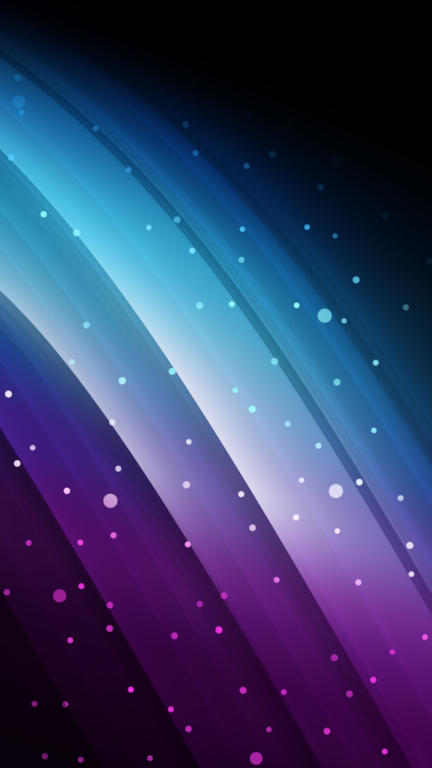
Reproduce this background procedurally as a WebGL 1 fragment shader.

```glsl
precision highp float;
// Curved pleats of light running from night blue through white to magenta, with scattered bokeh dots.
uniform vec2 u_resolution;

float hash(vec2 p) {
  return fract(sin(dot(p, vec2(127.1, 311.7))) * 43758.5453);
}

float edge(float s, float at) {
  float soft = 1.1 / u_resolution.y;
  return smoothstep(at - soft, at + soft, s);
}

// Light that starts sharply at an edge and fades to its right
float sheen(float s, float at, float reach) {
  return edge(s, at) * exp(-max(s - at, 0.0) / reach);
}

// Thin stacked layers that end at an edge, denser towards it
float layers(float s, float at) {
  float sum = 0.0;
  for (int i = 1; i <= 3; i++) {
    sum += edge(s, at - 0.012 * float(i)) / 3.0;
  }
  return sum * (1.0 - edge(s, at));
}

// Base colour from the top (0) to the bottom (1)
vec3 ramp(float v) {
  vec3 c = mix(vec3(0.0, 0.01, 0.04), vec3(0.03, 0.34, 0.66), smoothstep(-0.01, 0.15, v));
  c = mix(c, vec3(0.14, 0.67, 0.89), smoothstep(0.11, 0.28, v));
  c = mix(c, vec3(0.20, 0.52, 0.88), smoothstep(0.34, 0.47, v));
  c = mix(c, vec3(0.36, 0.25, 0.78), smoothstep(0.43, 0.55, v));
  c = mix(c, vec3(0.48, 0.12, 0.62), smoothstep(0.54, 0.67, v));
  c = mix(c, vec3(0.31, 0.02, 0.37), smoothstep(0.66, 0.81, v));
  return mix(c, vec3(0.15, 0.0, 0.18), smoothstep(0.79, 0.98, v));
}

// One random disc per cell: x is the fill, y the opacity
vec2 bokeh(vec2 p, float cell, float radius, float chance, float seed) {
  vec2 id = floor(p / cell);
  float margin = radius * 1.4 / cell;
  vec2 jitter = vec2(hash(id + seed), hash(id + seed + 17.3));
  vec2 center = (id + mix(vec2(margin), vec2(1.0 - margin), jitter)) * cell;
  float r = radius * mix(0.8, 1.1, hash(id + seed + 5.7));
  float soft = 1.0 / u_resolution.y;
  float disc = 1.0 - smoothstep(r - soft, r + soft, length(p - center));
  float present = step(hash(id + seed + 31.9), chance);
  return vec2(disc * present, mix(0.6, 1.0, hash(id + seed + 43.1)));
}

void main() {
  vec2 p = gl_FragCoord.xy / u_resolution.y;
  p.x *= 0.5625 * u_resolution.y / u_resolution.x;
  float down = 1.0 - p.y;

  // s crosses the arcs, v follows the colour gradient
  float s = p.x - 0.56 * down + 0.234 * exp(-5.12 * down);
  float v = down - 0.3 * p.x;
  float mainEdge = -0.022;
  float lowEdge = -0.138 - 0.040 * exp(-8.0 * p.x);

  // Broad pleats, brighter towards the middle
  float light = 0.28 + 0.24 * edge(s, -0.425) + 0.26 * edge(s, -0.298)
    + 0.14 * edge(s, lowEdge) + 0.12 * edge(s, mainEdge);
  light *= 1.0 - 0.22 * edge(s, 0.118) - 0.05 * edge(s, 0.165);
  light *= mix(1.0, 0.82 * exp(-max(s - 0.232, 0.0) / 0.13), edge(s, 0.232));
  light += 0.08 * sheen(s, -0.298, 0.05) + 0.20 * sheen(s, 0.134, 0.035);

  // Layers shade the purple side and the outer arcs
  float deep = smoothstep(0.25, 0.60, v);
  light *= 1.0 - deep * (0.30 * layers(s, mainEdge) + 0.25 * layers(s, lowEdge))
    - 0.14 * layers(s, 0.150) - 0.16 * layers(s, 0.250) - 0.25 * layers(s, -0.298);

  // Fine irregular folds
  for (int i = 0; i < 15; i++) {
    float at = -0.46 + 0.05 * float(i) + 0.035 * hash(vec2(float(i), 3.0));
    light *= 0.982 + 0.12 * sheen(s, at, 0.018);
  }
  vec3 outerTint = mix(vec3(1.0), vec3(0.55, 0.80, 1.05), smoothstep(0.10, 0.26, s));
  vec3 lowTint = mix(vec3(1.0, 0.72, 1.0), vec3(1.0), smoothstep(-0.26, -0.15, s));
  vec3 color = ramp(v) * light * outerTint * lowTint;

  // Pale glow along the two main edges, with translucent layers below them
  float span = smoothstep(-0.04, 0.34, v) * (1.0 - smoothstep(0.53, 0.72, v));
  vec3 pale = mix(vec3(0.36, 0.84, 0.96), vec3(0.89, 0.89, 0.94), smoothstep(0.22, 0.44, v));
  pale = mix(pale, vec3(0.80, 0.60, 0.90), smoothstep(0.53, 0.67, v));
  float inner = 1.0 - edge(s, mainEdge);
  float glow = 0.96 * sheen(s, mainEdge, 0.13) * (1.0 - 0.55 * edge(s, 0.118))
    + 0.74 * sheen(s, lowEdge, 0.075) * inner
    + 0.16 * sheen(s, 0.134, 0.04)
    + (1.0 - deep) * (0.22 * layers(s, mainEdge) + 0.40 * layers(s, lowEdge));
  color = mix(color, pale, span * min(glow, 1.0));

  // Small dots and a few larger discs
  vec3 dotColor = mix(vec3(0.12, 0.62, 0.95), vec3(0.58, 1.0, 1.0), smoothstep(0.12, 0.30, v));
  dotColor = mix(dotColor, vec3(1.0, 0.95, 1.0), smoothstep(0.40, 0.53, v));
  dotColor = mix(dotColor, vec3(0.92, 0.20, 0.88), smoothstep(0.57, 0.70, v));
  float visible = smoothstep(0.05, 0.35, light) * smoothstep(0.02, 0.2, v);
  vec2 small = bokeh(p, 0.068, 0.0043, 0.78, 2.0);
  vec2 large = bokeh(p + 0.03, 0.14, 0.0095, 0.35, 9.0);
  color = mix(color, dotColor, large.x * large.y * visible * 0.85);
  color = mix(color, dotColor, small.x * small.y * visible);

  gl_FragColor = vec4(color, 1.0);
}
```
